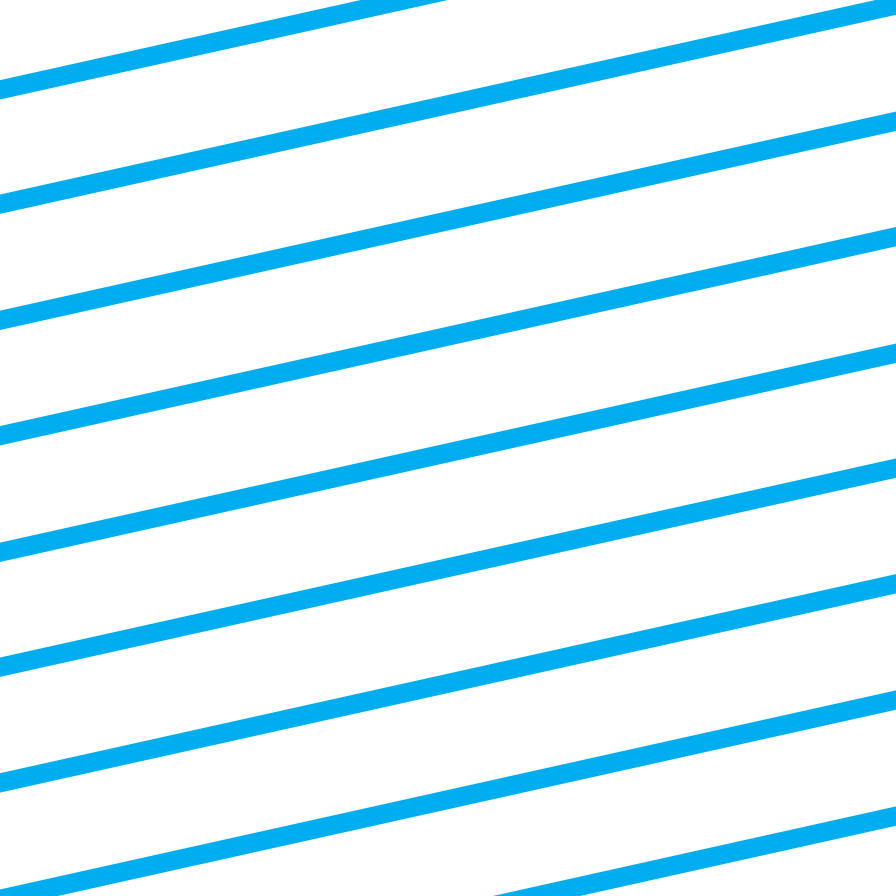
Reproduce this pattern procedurally as a Shadertoy shader.

```glsl
// Evenly spaced blue stripes rising gently to the right on white.
// Height above a sloped baseline is split into repeats; each stripe is a
// smooth-edged band around its centre, nudged slightly by a sine hash.

const vec3  PAPER_COLOR  = vec3(1.0);
const vec3  STRIPE_COLOR = vec3(0.0, 0.682, 0.941);
const float SLOPE        = 0.2222;   // rise per unit of run
const float SPACING      = 0.12904;  // vertical distance between stripes
const float BASE_HEIGHT  = -0.003;   // left-edge height of stripe zero
const float STRIPE_WIDTH = 0.0211;   // measured across the stripe
const float JITTER       = 0.001;    // largest vertical shift of a stripe

float hash(float n) {
    return fract(sin(n * 127.1 + 311.7) * 43758.5453);
}

// Signed distance to the edge of the nearest stripe, negative inside
float stripeDistance(vec2 p) {
    float height = p.y - SLOPE * p.x - BASE_HEIGHT;
    float index = floor(height / SPACING + 0.5);
    float shift = JITTER * (2.0 * hash(index) - 1.0);
    float offset = height - index * SPACING - shift;
    return abs(offset) / length(vec2(1.0, SLOPE)) - 0.5 * STRIPE_WIDTH;
}

void mainImage(out vec4 fragColor, in vec2 fragCoord) {
    vec2 p = fragCoord / iResolution.y;
    float pixel = 1.0 / iResolution.y;

    // Blend over about one pixel at each edge
    float coverage = clamp(0.5 - stripeDistance(p) / pixel, 0.0, 1.0);
    fragColor = vec4(mix(PAPER_COLOR, STRIPE_COLOR, coverage), 1.0);
}
```
